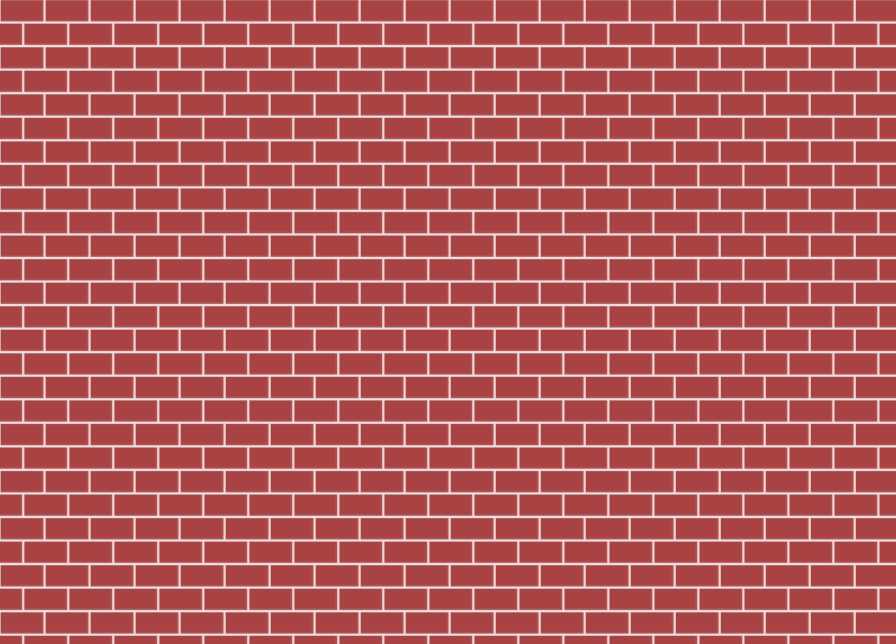
A Shadertoy shader for this pattern:

```glsl
// Red brick wall in running bond with thin pale mortar joints.

// Share of a pixel covered by a band reaching halfWidth either side of a line.
vec2 bandCoverage(vec2 dist, float halfWidth, float pixel) {
    vec2 nearSide = clamp(0.5 + (halfWidth - dist) / pixel, 0.0, 1.0);
    vec2 farSide = clamp(0.5 + (halfWidth + dist) / pixel, 0.0, 1.0);
    return nearSide + farSide - 1.0;
}

void mainImage(out vec4 fragColor, in vec2 fragCoord) {
    // Canvas height is one unit; y runs down from the top edge.
    float pixel = 1.0 / iResolution.y;
    vec2 p = vec2(fragCoord.x, iResolution.y - fragCoord.y) * pixel;

    // Brick pitch, with alternate courses shifted by nearly half a brick.
    vec2 brick = vec2(0.06989, 0.03656);
    float course = floor((p.y - 0.03496) / brick.y);
    float shift = mod(course, 2.0) * 0.03315;
    vec2 local = fract((p - vec2(0.03605 + shift, 0.03496)) / brick) * brick;

    // Distance to the nearest vertical (x) and horizontal (y) joint.
    vec2 farEdge = brick - local;
    vec2 joint = bandCoverage(min(local, farEdge), 0.0018, 1.25 * pixel);

    // Brick face with a dull rim along its lower and right edges.
    vec2 rim = bandCoverage(abs(farEdge - 0.0034), 0.0013, pixel);
    vec3 color = mix(vec3(0.663, 0.26, 0.262), vec3(0.62, 0.34, 0.35), max(rim.x, rim.y));

    // Mortar, warmer in the upright joints than in the level ones.
    color = mix(color, vec3(0.98, 0.82, 0.82), joint.x);
    color = mix(color, vec3(0.96, 0.86, 0.86), joint.y);

    fragColor = vec4(color, 1.0);
}
```
